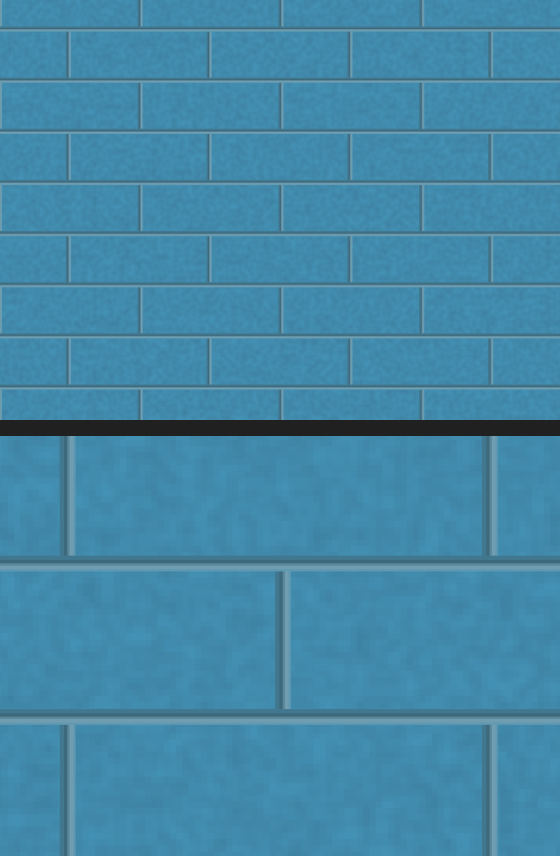
Top, the full canvas; bottom, a detail of the centre.
This texture is drawn by a WebGL 1 fragment shader. Its source:

```glsl
precision highp float;
// Blue running-bond brick wall with bevelled joints and finely mottled faces.

uniform vec2 u_resolution;

// Lengths are fractions of the canvas height.
const float UNIT = 1.0 / 384.0;
const vec2 BRICK = vec2(128.7, 46.76) * UNIT;
const vec2 ORIGIN = vec2(-0.3, 29.9) * UNIT;
const float ROW_SHIFT = 0.49;
const float GRAIN = 1.9 * UNIT;

const vec3 FACE_DARK = vec3(0.245, 0.515, 0.645);
const vec3 FACE_LIGHT = vec3(0.262, 0.568, 0.705);
const vec3 SHADE_SOFT = vec3(0.26, 0.47, 0.56);
const vec3 SHADE_DEEP = vec3(0.24, 0.41, 0.49);
const vec3 MORTAR = vec3(0.35, 0.53, 0.60);
const vec3 SHINE_BRIGHT = vec3(0.44, 0.62, 0.69);
const vec3 SHINE_SOFT = vec3(0.38, 0.60, 0.70);

// Random lattice gradient of unit length.
vec2 gradient(vec2 cell) {
  vec3 h = fract(vec3(cell.xyx) * vec3(0.1031, 0.1030, 0.0973));
  h += dot(h, h.yzx + 33.33);
  float angle = 6.2832 * fract((h.x + h.y) * h.z);
  return vec2(cos(angle), sin(angle));
}

float gradientNoise(vec2 p) {
  vec2 i = floor(p);
  vec2 f = p - i;
  vec2 s = f * f * f * (f * (f * 6.0 - 15.0) + 10.0);
  float a = dot(gradient(i), f);
  float b = dot(gradient(i + vec2(1.0, 0.0)), f - vec2(1.0, 0.0));
  float c = dot(gradient(i + vec2(0.0, 1.0)), f - vec2(0.0, 1.0));
  float d = dot(gradient(i + vec2(1.0, 1.0)), f - vec2(1.0, 1.0));
  return mix(mix(a, b, s.x), mix(c, d, s.x), s.y);
}

// Snaps to square grains, with a soft step between neighbours.
vec2 snapToGrain(vec2 p, float softness) {
  return floor(p) + clamp(fract(p) / softness, 0.0, 1.0) - 0.5;
}

// Angular mottling; each brick samples its own region of the noise.
vec3 brickFace(vec2 p, vec2 brickId, float pixel) {
  float softness = min(pixel / GRAIN, 1.0);
  vec2 grain = snapToGrain(p / GRAIN, softness);
  vec2 seed = brickId * vec2(17.37, 29.71);
  float fine = gradientNoise(grain / 2.6 + seed);
  float broad = gradientNoise(grain / 7.3 + seed + 61.4);
  float tone = 0.5 + 0.85 * fine + 0.45 * broad;
  return mix(FACE_DARK, FACE_LIGHT, clamp(tone, 0.0, 1.0));
}

// Antialiased step at edge, both measured in line units.
float rise(float edge, float d, float blur) {
  return clamp((d - edge) / blur + 0.5, 0.0, 1.0);
}

// Joint profile, crossed from the shaded side to the lit side.
vec3 joint(vec3 face, float dist, float pixel) {
  float d = dist / UNIT;
  float blur = pixel / UNIT;
  vec3 color = mix(face, SHADE_SOFT, rise(-2.6, d, blur));
  color = mix(color, SHADE_DEEP, rise(-1.3, d, blur));
  color = mix(color, MORTAR, rise(-0.3, d, blur));
  color = mix(color, SHINE_BRIGHT, rise(0.4, d, blur));
  color = mix(color, SHINE_SOFT, rise(1.5, d, blur));
  return mix(color, face, rise(2.2, d, blur));
}

void main() {
  float pixel = 1.0 / u_resolution.y;
  vec2 p = gl_FragCoord.xy * pixel;

  // Brick layout: every other course is shifted sideways.
  vec2 wall = (p - ORIGIN) / BRICK;
  float row = floor(wall.y);
  wall.x -= ROW_SHIFT * (1.0 - mod(row, 2.0));
  vec2 toJoint = (fract(wall + 0.5) - 0.5) * BRICK;

  // Upright joints first, then the continuous bed joints over them.
  vec3 color = brickFace(p, floor(wall), pixel);
  color = joint(color, toJoint.x, pixel);
  color = joint(color, -toJoint.y, pixel);
  gl_FragColor = vec4(color, 1.0);
}
```
